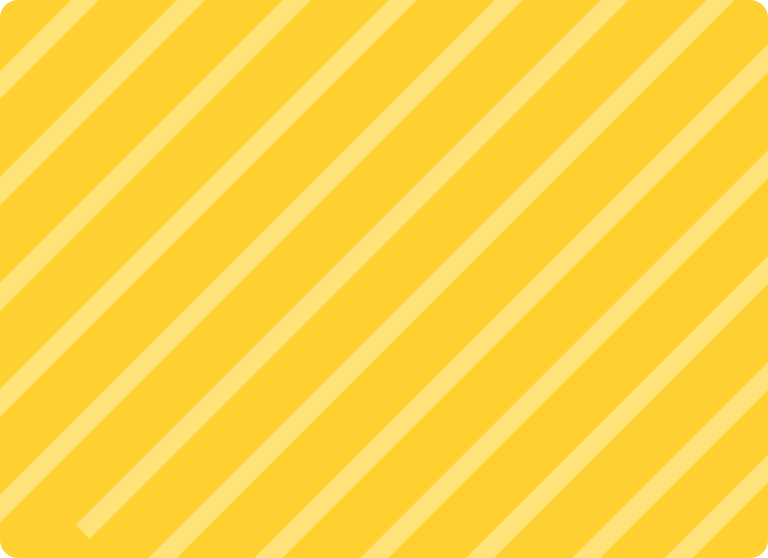
A Shadertoy shader for this pattern:

```glsl
const vec3 GOLD = vec3(1.0, 0.82, 0.19);
const vec3 PALE_YELLOW = vec3(1.0, 0.89, 0.47);
const vec3 PAGE_WHITE = vec3(1.0);

const float FIRST_STRIPE = 0.1107;  // stripe positions are measured along x + y
const float PERIOD = 0.1379;
const float HALF_WIDTH = 0.0129;
const float SHORT_STRIPE = 5.0;
const float SHORT_STRIPE_END = 0.585;
const float LAST_STRIPE = 11.0;
const float LAST_SHIFT = 0.0175;
const float CORNER_RADIUS = 0.0234;

float coverage(float dist, float pixel) {
    return clamp(0.5 - dist / pixel, 0.0, 1.0);
}

float roundedBox(vec2 p, vec2 halfSize, float radius) {
    vec2 q = abs(p) - halfSize + radius;
    return length(max(q, 0.0)) + min(max(q.x, q.y), 0.0) - radius;
}

// Signed distance to the nearest diagonal stripe
float diagonalStripes(vec2 p) {
    float along = p.x + p.y - FIRST_STRIPE;
    float index = floor(along / PERIOD + 0.5);
    float center = index * PERIOD;
    if (index == LAST_STRIPE) center -= LAST_SHIFT;
    float dist = abs(along - center) * sqrt(0.5) - HALF_WIDTH;

    // One stripe stops short with a square end
    if (index == SHORT_STRIPE) {
        dist = max(dist, (p.y - p.x - SHORT_STRIPE_END) * sqrt(0.5));
    }
    return dist;
}

void mainImage(out vec4 fragColor, in vec2 fragCoord) {
    // Canvas width is one unit; y runs down from the top edge
    float pixel = 1.0 / iResolution.x;
    vec2 size = iResolution.xy * pixel;
    vec2 p = vec2(fragCoord.x, iResolution.y - fragCoord.y) * pixel;

    vec3 color = mix(GOLD, PALE_YELLOW, coverage(diagonalStripes(p), pixel));

    // Rounded card corners
    float card = roundedBox(p - 0.5 * size, 0.5 * size, CORNER_RADIUS);
    color = mix(PAGE_WHITE, color, coverage(card, pixel));
    fragColor = vec4(color, 1.0);
}
```
